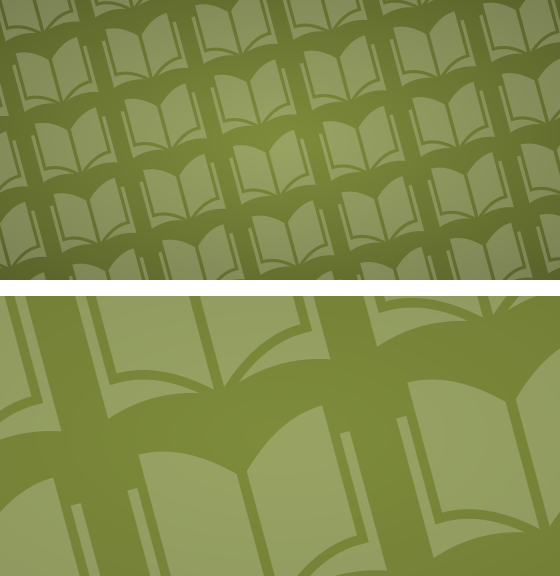
Top, the full canvas; bottom, a detail of the centre.
A Shadertoy shader for this pattern:

```glsl
// Tilted grid of pale open-book icons on an olive radial gradient.

// Layout, in canvas heights measured from the canvas centre
const float TILT = 0.2618;
const float UNIT = 0.002604;                  // size of one book unit
const vec2 ANCHOR = vec2(-0.0703, 0.0485);    // spine foot of one book

// Book shape, in book units from the foot of the spine
const vec2 CELL = vec2(127.3, 100.0);
const float CELL_FLOOR = -8.0;
const float SPINE_HALF = 2.4;
const float PAGE_WIDTH = 43.5;
const float PAGE_TOP = 61.0;
const float PAGE_TOP_RISE = 22.5;
const float PAGE_FOOT = 1.0;
const float PAGE_FOOT_RISE = 21.0;
const float GAP = 4.4;
const float COVER_WIDTH = 52.6;
const float COVER_TOP = 69.0;
const vec2 COVER_BEND = vec2(0.45, 0.0075);   // linear and quadratic terms

// Colours
const vec3 OLIVE_CENTRE = vec3(0.492, 0.546, 0.232);
const vec3 OLIVE_CORNER = vec3(0.345, 0.382, 0.163);
const float BOOK_OPACITY = 0.205;

// Height above a curve, corrected by its slope to approximate distance
float aboveCurve(float y, float curveY, float slope) {
    return (y - curveY) / sqrt(1.0 + slope * slope);
}

// Signed distance to a book, positive inside; both halves mirror at x = 0
float bookShape(vec2 p) {
    float x = abs(p.x);
    float along = min(x / PAGE_WIDTH, 1.0);
    float arch = along * (2.0 - along);
    float archSlope = 2.0 * (1.0 - along) / PAGE_WIDTH;

    // Page between two arched edges
    float belowTop = -aboveCurve(p.y, PAGE_TOP + PAGE_TOP_RISE * arch,
                                 PAGE_TOP_RISE * archSlope);
    float aboveFoot = aboveCurve(p.y, PAGE_FOOT + PAGE_FOOT_RISE * arch,
                                 PAGE_FOOT_RISE * archSlope);
    float page = min(min(x - SPINE_HALF, PAGE_WIDTH - x),
                     min(belowTop, aboveFoot));

    // Cover around the page, with a notch that leaves the dark gap
    float base = x * (COVER_BEND.x - COVER_BEND.y * x);
    float baseSlope = COVER_BEND.x - 2.0 * COVER_BEND.y * x;
    float cover = min(min(COVER_WIDTH - x, COVER_TOP - p.y),
                      aboveCurve(p.y, base, baseSlope));
    float notch = min(PAGE_WIDTH + GAP - x, aboveFoot + GAP);
    return max(page, min(cover, -notch));
}

void mainImage(out vec4 fragColor, in vec2 fragCoord) {
    vec2 pos = (fragCoord - 0.5 * iResolution.xy) / iResolution.y;

    // Background gradient, elliptical to the corners
    vec2 toEdge = 2.0 * fragCoord / iResolution.xy - 1.0;
    float falloff = pow(length(toEdge) / sqrt(2.0), 1.15);
    vec3 colour = mix(OLIVE_CENTRE, OLIVE_CORNER, falloff);

    // Rotate into the grid and repeat
    float c = cos(TILT);
    float s = sin(TILT);
    vec2 d = (pos - ANCHOR) / UNIT;
    vec2 grid = vec2(c * d.x + s * d.y, c * d.y - s * d.x);
    vec2 cellOrigin = vec2(-0.5 * CELL.x, CELL_FLOOR);
    vec2 local = mod(grid - cellOrigin, CELL) + cellOrigin;

    // Translucent white books with one-pixel soft edges
    float pixel = 1.0 / (iResolution.y * UNIT);
    float mask = clamp(bookShape(local) / pixel + 0.5, 0.0, 1.0);
    colour = mix(colour, vec3(1.0), BOOK_OPACITY * mask);
    fragColor = vec4(colour, 1.0);
}
```
